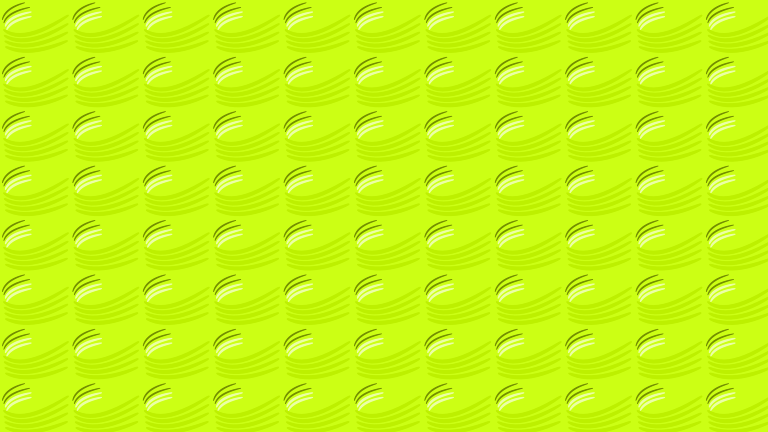
A Shadertoy shader for this pattern:

```glsl
// Lime grid of striped, swirling shells: dark and pale arcs above broad green bands.
#define COLUMNS 10.91
#define ROWS 7.94
#define CELL vec2(70.4, 54.4)
#define SEGMENTS 12
#define DARK_HALF_WIDTH 0.9
#define PALE_HALF_WIDTH 1.3
#define BAND_HALF_WIDTH 2.1
#define LIME vec3(0.80, 1.00, 0.08)
#define BAND_GREEN vec3(0.74, 0.94, 0.00)
#define OLIVE vec3(0.45, 0.56, 0.00)
#define PALE vec3(0.92, 1.00, 0.65)

vec2 bezier(vec2 a, vec2 b, vec2 c, float t) {
    return mix(mix(a, b, t), mix(b, c, t), t);
}

// Signed distance to a curved stroke that narrows toward both ends.
float taperedStroke(vec2 p, vec2 a, vec2 b, vec2 c, float halfWidth) {
    float nearest = 1e3;
    vec2 start = a;
    for (int i = 0; i < SEGMENTS; i++) {
        float t1 = float(i + 1) / float(SEGMENTS);
        vec2 end = bezier(a, b, c, t1);
        vec2 along = end - start;
        float h = clamp(dot(p - start, along) / dot(along, along), 0.0, 1.0);
        float t = (float(i) + h) / float(SEGMENTS);
        float taper = 0.4 + 0.6 * sqrt(max(4.0 * t * (1.0 - t), 0.0));
        nearest = min(nearest, length(p - start - along * h) - halfWidth * taper);
        start = end;
    }
    return nearest;
}

float coverage(float d, float pixel) {
    return 1.0 - smoothstep(-0.6 * pixel, 0.6 * pixel, d);
}

void mainImage(out vec4 fragColor, in vec2 fragCoord) {
    // Cell coordinates run right and down from the top left corner.
    vec2 uv = fragCoord / iResolution.xy;
    uv.y = 1.0 - uv.y;
    vec2 p = fract(uv * vec2(COLUMNS, ROWS)) * CELL;
    float pixel = COLUMNS * CELL.x / iResolution.x;
    vec3 color = LIME;

    // Broad bands sweeping under the shell.
    for (int i = 0; i < 4; i++) {
        float k = float(i) / 3.0;
        vec2 left = mix(vec2(4.0, 30.0), vec2(6.0, 47.0), k);
        vec2 belly = mix(vec2(24.0, 45.0), vec2(30.0, 57.0), k);
        vec2 right = mix(vec2(68.0, 15.5), vec2(67.0, 41.0), k);
        float d = taperedStroke(p, left, belly, right, BAND_HALF_WIDTH);
        color = mix(color, BAND_GREEN, coverage(d, pixel));
    }

    // Fine arcs over the crown: two olive, then two pale.
    for (int i = 0; i < 4; i++) {
        float k = float(i);
        bool isPale = i > 1;
        vec2 foot = vec2(2.4 + 1.5 * k, 19.5 + 3.3 * k);
        vec2 bend = vec2(5.5 + 1.8 * k, 8.0 + 4.1 * k);
        vec2 tip = vec2(min(24.5 + 5.0 * k, 31.0), 2.8 + 4.6 * k);
        float halfWidth = isPale ? PALE_HALF_WIDTH : DARK_HALF_WIDTH;
        float d = taperedStroke(p, foot, bend, tip, halfWidth);
        color = mix(color, isPale ? PALE : OLIVE, coverage(d, pixel));
    }

    fragColor = vec4(color, 1.0);
}
```
